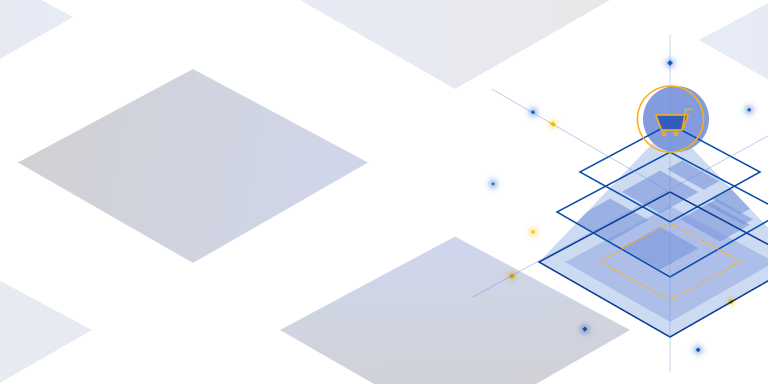
Reproduce this background procedurally as a WebGL 2 fragment shader.

```glsl
#version 300 es
precision highp float;
// Pale gradient rhombi on white, with a stack of isometric layers at the right:
// a light cone, floor patches, outlines, a round cart badge and glowing sparks.
// Lengths are in canvas heights; every shape is a signed distance.
uniform vec2 u_resolution;
out vec4 fragColor;

const float AXIS = 1.7448; // x of the layer stack
const vec3 DEEP_BLUE = vec3(0.02, 0.29, 0.68);
const vec3 PALE_BLUE = vec3(0.80, 0.86, 0.95);
const vec3 AMBER = vec3(1.0, 0.68, 0.06);

// Antialiased coverage of a signed distance
float fill(float d) {
    return clamp(0.5 - d * u_resolution.y, 0.0, 1.0);
}

float stroke(float d, float halfWidth) {
    return fill(abs(d) - halfWidth);
}

// Rhombus with its own height above and below the widest line
float kite(vec2 q, float halfWidth, float up, float down) {
    float h = q.y > 0.0 ? up : down;
    return (abs(q.x) / halfWidth + abs(q.y) / h - 1.0) * halfWidth * h / length(vec2(halfWidth, h));
}

float segment(vec2 p, vec2 a, vec2 b) {
    vec2 ab = b - a;
    return length(p - a - ab * clamp(dot(p - a, ab) / dot(ab, ab), 0.0, 1.0));
}

// Parallelogram with sides along the two isometric directions
float isoBox(vec2 q, vec2 halfSize) {
    vec2 iso = 0.5 * vec2(q.x + q.y / 0.56, q.x - q.y / 0.56);
    vec2 d = abs(iso) - halfSize;
    return max(d.x, d.y) * 0.98;
}

// Large background rhombus, grey to lavender along a direction
void tile(inout vec3 color, vec2 q, vec2 direction, float opacity) {
    float t = clamp(0.5 + dot(q, direction), 0.0, 1.0);
    vec3 tint = mix(vec3(0.82, 0.82, 0.83), vec3(0.81, 0.84, 0.92), t);
    color = mix(color, tint, opacity * fill(kite(q, 0.4557, 0.2435, 0.2617)));
}

// Shopping cart icon: basket, handle and wheels
void cart(inout vec3 color, vec2 p) {
    vec2 q = p - vec2(1.750, 0.681);
    float basket = max(abs(q.y) - 0.0195, (abs(q.x) - 0.0345 - 0.38 * q.y) * 0.93);
    color = mix(color, vec3(0.20, 0.36, 0.75), fill(basket));
    float handle = min(segment(q, vec2(0.026, -0.02), vec2(0.036, 0.033)),
                       segment(q, vec2(0.036, 0.033), vec2(0.052, 0.035)));
    float wheels = length(vec2(abs(q.x + 0.005) - 0.0155, q.y + 0.030)) - 0.004;
    float lines = min(min(abs(basket), handle), abs(wheels));
    color = mix(color, AMBER, fill(lines - 0.002));
}

void layers(inout vec3 color, vec2 p) {
    vec2 q = p - vec2(AXIS, 0.3177);
    float base = kite(q, 0.3411, 0.1823, 0.1953);
    float cone = max((abs(q.x) * 1.046 + q.y - 0.3568) / 1.447, -q.y);
    float body = fill(min(base, cone));
    color = mix(color, PALE_BLUE, body);
    color = mix(color, vec3(0.68, 0.75, 0.91), fill(kite(q, 0.2734, 0.146, 0.156)));

    // Floor patches: centre, then half sides
    vec4 patches[7] = vec4[7](
        vec4(1.589, 0.427, 0.050, 0.050), vec4(1.719, 0.500, 0.050, 0.050),
        vec4(1.805, 0.544, 0.020, 0.048), vec4(1.862, 0.422, 0.039, 0.052),
        vec4(1.901, 0.448, 0.013, 0.047), vec4(1.719, 0.354, 0.050, 0.050),
        vec4(1.922, 0.479, 0.031, 0.036));
    for (int i = 0; i < 7; i++) {
        float d = isoBox(p - patches[i].xy, patches[i].zw);
        color = mix(color, vec3(0.45, 0.56, 0.85), 0.55 * body * fill(d));
    }

    // Badge disc, then the layer outlines over it
    color = mix(color, vec3(0.47, 0.58, 0.86), 0.92 * fill(length(p - vec2(1.7604, 0.690)) - 0.086));
    color = mix(color, vec3(0.04, 0.22, 0.60), stroke(base, 0.002));
    color = mix(color, DEEP_BLUE, stroke(kite(p - vec2(AXIS, 0.4479), 0.2943, 0.156, 0.169), 0.002));
    color = mix(color, DEEP_BLUE, stroke(kite(p - vec2(AXIS, 0.5521), 0.2344, 0.125, 0.130), 0.002));
    float dash = fill((abs(fract(p.x * 110.0) - 0.5) - 0.32) / 110.0);
    color = mix(color, AMBER, dash * stroke(kite(p - vec2(AXIS, 0.320), 0.1836, 0.099, 0.1016), 0.0015));
    color = mix(color, AMBER, stroke(length(p - vec2(1.746, 0.690)) - 0.086, 0.002));
}

void main() {
    vec2 p = gl_FragCoord.xy / u_resolution.y;
    vec3 color = vec3(1.0);

    // Background rhombi
    tile(color, p - vec2(0.5026, 0.5768), vec2(1.1, -0.2), 1.0);
    tile(color, p - vec2(1.1849, 0.1406), vec2(-0.1, 2.5), 1.0);
    tile(color, p - vec2(1.1849, 1.0299), vec2(-1.2, 0.0), 0.5);
    tile(color, p - vec2(-0.2656, 0.9557), vec2(1.2, 0.0), 0.5);
    tile(color, p - vec2(-0.2161, 0.1406), vec2(0.7, 0.0), 0.5);
    tile(color, p - vec2(2.276, 0.8958), vec2(-1.5, 0.0), 0.5);

    layers(color, p);

    // Hairline axes
    float axes = min(segment(p, vec2(AXIS, 0.909), vec2(AXIS, 0.031)),
                 min(segment(p, vec2(1.281, 0.768), vec2(AXIS, 0.5)),
                     segment(p, vec2(1.232, 0.227), vec2(2.0, 0.646))));
    color = mix(color, vec3(0.42, 0.55, 0.86), 0.6 * fill(axes - 0.0008));
    cart(color, p);

    // Sparks: centre and size, the first six blue and the rest yellow
    vec3 sparks[10] = vec3[10](
        vec3(AXIS, 0.836, 0.008), vec3(1.388, 0.708, 0.006), vec3(1.951, 0.714, 0.006),
        vec3(1.284, 0.521, 0.005), vec3(1.523, 0.143, 0.007), vec3(1.818, 0.089, 0.007),
        vec3(1.440, 0.677, 0.008), vec3(1.388, 0.396, 0.007), vec3(1.333, 0.281, 0.008),
        vec3(1.904, 0.214, 0.008));
    for (int i = 0; i < 10; i++) {
        vec2 q = p - sparks[i].xy;
        vec3 tint = i < 6 ? vec3(0.10, 0.36, 0.78) : vec3(1.0, 0.79, 0.12);
        float glow = 0.35 * exp(-dot(q, q) / 0.00018);
        float core = fill((abs(q.x) + abs(q.y) - sparks[i].z) * 0.707);
        color = mix(color, color * tint, max(glow, core));
    }
    fragColor = vec4(color, 1.0);
}
```
